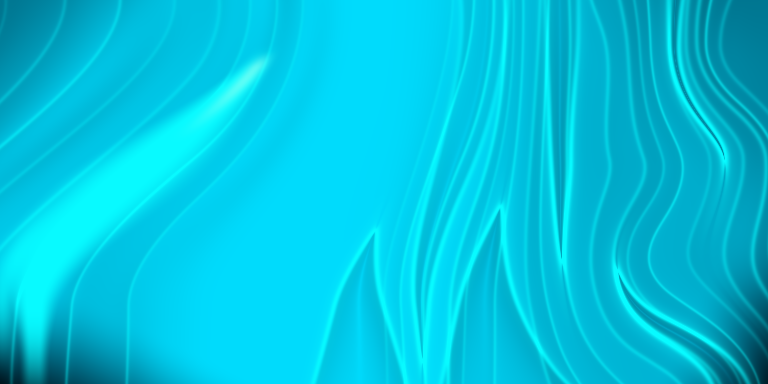
This background is drawn by a WebGL 1 fragment shader. Its source:

```glsl
precision highp float;
// Glossy cyan liquid folds with thin glowing creases and dark corners.
uniform vec2 u_resolution;

float hash(float n) {
  return fract(sin(n * 127.1 + 3.7) * 4375.85);
}

float hash2(vec2 p) {
  return fract(sin(dot(p, vec2(127.1, 311.7))) * 4375.85);
}

float noise(vec2 p) {
  vec2 i = floor(p), f = fract(p);
  f = f * f * (3.0 - 2.0 * f);
  return mix(mix(hash2(i), hash2(i + vec2(1.0, 0.0)), f.x),
             mix(hash2(i + vec2(0.0, 1.0)), hash2(i + 1.0), f.x), f.y);
}

// Coordinate across the flow: its level curves are the fold directions.
float flow(vec2 p) {
  float bend = mix(0.65, 0.2, smoothstep(0.5, 1.2, p.x))
             - 0.2 * smoothstep(1.2, 1.55, p.x);
  float s = p.x - bend * smoothstep(0.2, 1.0, p.y);
  float lean = (1.0 - p.y) * (1.0 - p.y);
  s -= 0.2 * lean * smoothstep(1.2, 1.7, p.x);
  float swirl = smoothstep(1.4, 1.75, p.x);
  s += 0.3 * swirl * (noise(p * vec2(2.6, 3.4)) - 0.5);
  return s + 0.03 * (noise(p * 2.0 + 9.0) - 0.5);
}

// Soft bell profile of a crease.
float bell(float d, float width) {
  return exp(-d * d / (width * width));
}

void main() {
  vec2 p = gl_FragCoord.xy / u_resolution.y;
  p.x *= 2.0 * u_resolution.y / u_resolution.x;
  float s = flow(p);
  vec2 e = vec2(0.004, 0.0);
  float slope = length(vec2(flow(p + e.xy) - s, flow(p + e.yx) - s)) / e.x;
  slope = max(slope, 0.35);

  float right = smoothstep(1.0, 1.7, p.x);
  float shade = 1.01 - 0.09 * right;
  float folds = noise(vec2(s * 9.0, p.y * 1.5));
  shade -= 0.16 * folds * mix(1.0 - smoothstep(0.2, 0.6, s), 1.0, right);
  float glow = 0.0;

  // Long creases: a thin light line with a soft shadow on one side.
  for (int i = 0; i < 26; i++) {
    float n = float(i), h = hash(n);
    float place = n < 8.0 ? -0.62 + 0.135 * n : 1.0 + 0.056 * (n - 8.0);
    place += 0.04 * (h - 0.5) + 0.012 * sin(p.y * (3.0 + 3.0 * h) + n);
    float d = (s - place) / slope;
    float strength = mix(0.25, 0.75, hash(n + 40.0));
    strength *= n < 8.0 ? mix(1.2, 0.6, p.y) : 0.8;
    glow += strength * bell(d, 0.0035 + 0.003 * h);
    glow += 0.15 * strength * bell(d, 0.014);
    float side = h > 0.5 ? d : -d;
    shade -= 0.13 * strength * smoothstep(-0.004, 0.006, side)
           * exp(-abs(d) / 0.035);
  }

  // Pointed folds, alternately rising from the bottom and hanging down.
  for (int i = 0; i < 6; i++) {
    float n = float(i), h = hash(n + 71.0);
    float up = 1.0 - 2.0 * mod(n, 2.0);
    float tip = up > 0.0 ? 0.4 + 0.12 * sin(n * 1.3) : 0.06 + 0.13 * (n - 1.0);
    float steep = 3.5 + 2.0 * n * h + (up < 0.0 ? 7.0 : 0.0);
    float u = s - 0.93 - 0.165 * n;
    float r = sqrt(u * u + 0.0001);
    float inside = up * (tip - p.y) - steep * (r - 0.01);
    float d = inside / length(vec2(1.0, slope * steep * u / r));
    float fade = 1.0 - 0.6 * smoothstep(0.1, 0.8, abs(p.y - tip));
    glow += fade * (0.8 * bell(d, 0.007) + 0.25 * bell(d, 0.022));
    shade -= 0.2 * fade * smoothstep(0.0, 0.012, d) * exp(-abs(d) / 0.06);
  }

  // Corner darkening.
  float corners = smoothstep(-0.08, 0.34, p.y + 0.5 * p.x);
  corners *= smoothstep(-0.1, 0.3, 2.0 - p.x + 0.5 * p.y);
  corners *= mix(0.6, 1.0, smoothstep(0.0, 0.5, p.x + 0.9 * (1.0 - p.y)));
  corners *= mix(0.65, 1.0, smoothstep(0.0, 0.6, 2.0 - p.x + 0.8 * (1.0 - p.y)));
  shade = clamp(shade, 0.2, 1.02) * corners;
  glow *= mix(0.35, 1.0, corners);

  // Broad bright beam on the left with a paler core near its upper end.
  float t = clamp((p.y - 0.2) / 0.8, 0.0, 1.0);
  float across = (p.x - 0.09 - 0.65 * t * t * (3.0 - 2.0 * t))
               / length(vec2(1.0, 4.9 * t * (1.0 - t)));
  float width = mix(0.025, 0.075, smoothstep(0.05, 0.48, p.y));
  width = mix(width, 0.022, smoothstep(0.5, 0.86, p.y));
  float beam = 1.0 - smoothstep(width * 0.4, width * 1.7, abs(across));
  beam *= smoothstep(-0.1, 0.2, p.y) * (1.0 - smoothstep(0.78, 0.89, p.y));
  float streak = bell(across + 0.085, 0.03) * smoothstep(0.0, 0.25, p.y)
               * (1.0 - smoothstep(0.3, 0.5, p.y));
  float core = bell(across - 0.005, 0.017) * smoothstep(0.62, 0.8, p.y)
             * (1.0 - smoothstep(0.82, 0.87, p.y));

  vec3 color = vec3(0.0, 0.85, 0.98) * pow(vec3(shade), vec3(1.0, 1.0, 0.9));
  float light = clamp(glow + beam + 0.7 * streak, 0.0, 1.0);
  color = mix(color, vec3(0.03, 0.98, 1.0), light);
  color = mix(color, vec3(0.5, 1.0, 0.95), 0.7 * core);
  gl_FragColor = vec4(color, 1.0);
}
```
